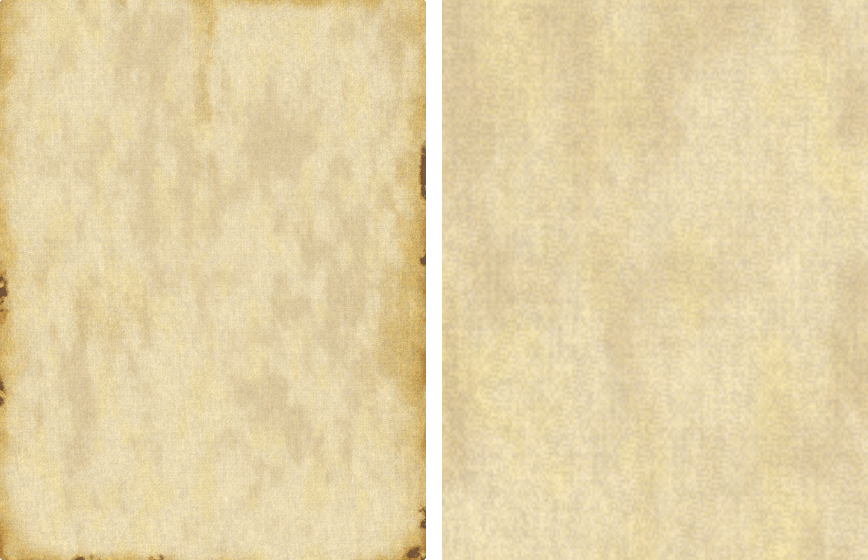
Left: the whole. Right: its middle third, enlarged.
Reproduce this texture procedurally as a Shadertoy shader.

```glsl
// Aged parchment: pale vertical clouds, ochre stains, fine crisp grain and scorched edges.
#define PAPER   vec3(0.916, 0.856, 0.702)
#define YELLOW  vec3(0.918, 0.848, 0.630)
#define TAN     vec3(0.852, 0.772, 0.605)
#define OCHRE   vec3(0.825, 0.705, 0.430)
#define RUST    vec3(0.640, 0.450, 0.180)
#define CHAR    vec3(0.380, 0.270, 0.200)
#define GRAIN   0.105
#define WEAVE   0.030
#define EDGE_WIDTH 0.030
#define CORNER  0.008

float hash(vec2 p) {
    return fract(sin(dot(p, vec2(127.1, 311.7))) * 43758.5453);
}

float noise(vec2 p) {
    vec2 i = floor(p), f = fract(p);
    f = f * f * (3.0 - 2.0 * f);
    return mix(mix(hash(i), hash(i + vec2(1, 0)), f.x),
               mix(hash(i + vec2(0, 1)), hash(i + vec2(1, 1)), f.x), f.y);
}

float fbm(vec2 p) {
    float sum = 0.0, amp = 0.5;
    for (int i = 0; i < 5; i++) {
        sum += amp * noise(p);
        p = mat2(1.97, 0.17, -0.17, 1.97) * p + 17.3;
        amp *= 0.5;
    }
    return sum / 0.96875;
}

// Soft elliptical blot
float blot(vec2 p, vec2 centre, vec2 size) {
    vec2 q = (p - centre) / size;
    return exp(-dot(q, q));
}

void mainImage(out vec4 fragColor, in vec2 fragCoord) {
    vec2 p = fragCoord / iResolution.y;
    vec2 sheet = vec2(iResolution.x / iResolution.y, 1.0);
    vec2 uv = p / sheet;

    // Cloud layers, stretched along the vertical fibres
    float clouds = fbm(p * vec2(9.0, 4.5) + 3.7);
    float mottle = fbm(p * vec2(42.0, 20.0) + 41.0);
    float fibres = fbm(p * vec2(170.0, 75.0) + 9.0);
    float tint = fbm(p * vec2(40.0, 18.0) + 73.0);
    float ragged = fbm(p * 90.0 + 5.0);

    // Ochre stains: both sides, top and bottom, the upper streak and one blot
    float side = min(p.x, sheet.x - p.x);
    float cap = min(p.y, 1.0 - p.y);
    float patches = smoothstep(0.30, 0.72, fbm(p * vec2(7.0, 9.0) + 21.0));
    float stain = (0.20 + 0.70 * patches) * exp(-side / EDGE_WIDTH);
    stain += (0.05 + 0.50 * patches) * exp(-cap / (0.5 * EDGE_WIDTH));
    stain += 0.22 * exp(-side / 0.08) * clouds;
    float bend = 0.475 + 0.08 * (clouds - 0.5) + 0.05 * (mottle - 0.5) + 0.08 * (uv.y - 0.85);
    float streak = exp(-pow((uv.x - bend) / 0.036, 2.0));
    stain += 0.36 * streak * smoothstep(0.55, 1.02, uv.y + 0.15 * (mottle - 0.5));
    stain += 0.23 * blot(uv, vec2(0.25, 0.44), vec2(0.10, 0.065));
    stain += 0.12 * blot(uv, vec2(0.90, 0.40), vec2(0.08, 0.10));
    stain *= 1.3 * mottle + 0.7 * fibres;

    // Paper tone and stain ramp
    vec3 colour = mix(PAPER, YELLOW, 0.75 * smoothstep(0.46, 0.70, tint));
    float dull = 0.35 * clouds + 0.45 * mottle + 0.20 * fibres;
    colour = mix(colour, TAN, 0.90 * smoothstep(0.46, 0.66, dull));
    colour = mix(colour, OCHRE, smoothstep(0.02, 0.56, stain));
    colour = mix(colour, RUST, 0.8 * smoothstep(0.52, 1.20, stain));

    // Scorched bites along the sides and bottom
    float sites = blot(uv, vec2(0.0, 0.47), vec2(0.020, 0.050))
                + blot(uv, vec2(0.0, 0.30), vec2(0.018, 0.028))
                + blot(uv, vec2(1.0, 0.69), vec2(0.016, 0.055))
                + blot(uv, vec2(1.0, 0.54), vec2(0.018, 0.028))
                + blot(uv, vec2(1.0, 0.08), vec2(0.020, 0.035))
                + blot(uv, vec2(0.98, 0.0), vec2(0.035, 0.022))
                + blot(uv, vec2(0.20, 0.0), vec2(0.030, 0.010))
                + blot(uv, vec2(0.37, 0.0), vec2(0.020, 0.010));
    float scorch = sites * (3.2 * ragged - 0.70);
    colour = mix(colour, RUST, 0.6 * smoothstep(0.20, 0.55, scorch));
    colour = mix(colour, CHAR, 0.75 * smoothstep(0.50, 0.80, scorch));

    // Crisp grain, short broken threads and faint colour flecks
    float speck = noise(p * vec2(730.0, 610.0)) - 0.5;
    float fleck = noise(p * vec2(370.0, 250.0) + 13.0) - 0.5;
    float warp = noise(p * vec2(330.0, 50.0) + 31.0) - 0.5;
    float weft = noise(p * vec2(35.0, 290.0) + 57.0) - 0.5;
    float relief = GRAIN * (speck + 0.55 * fleck) + WEAVE * (warp + weft);
    relief += 0.10 * (fibres - 0.5);
    colour *= 1.0 + relief * (0.80 + 1.2 * min(stain, 1.0));
    colour.b += 0.05 * (noise(p * vec2(590.0, 330.0) + 91.0) - 0.5);

    // Slightly rounded white corners
    vec2 q = abs(p - 0.5 * sheet) - 0.5 * sheet + CORNER;
    float outside = length(max(q, 0.0)) - CORNER;
    colour = mix(colour, vec3(1.0), smoothstep(0.0, 0.002, outside));
    fragColor = vec4(clamp(colour, 0.0, 1.0), 1.0);
}
```
